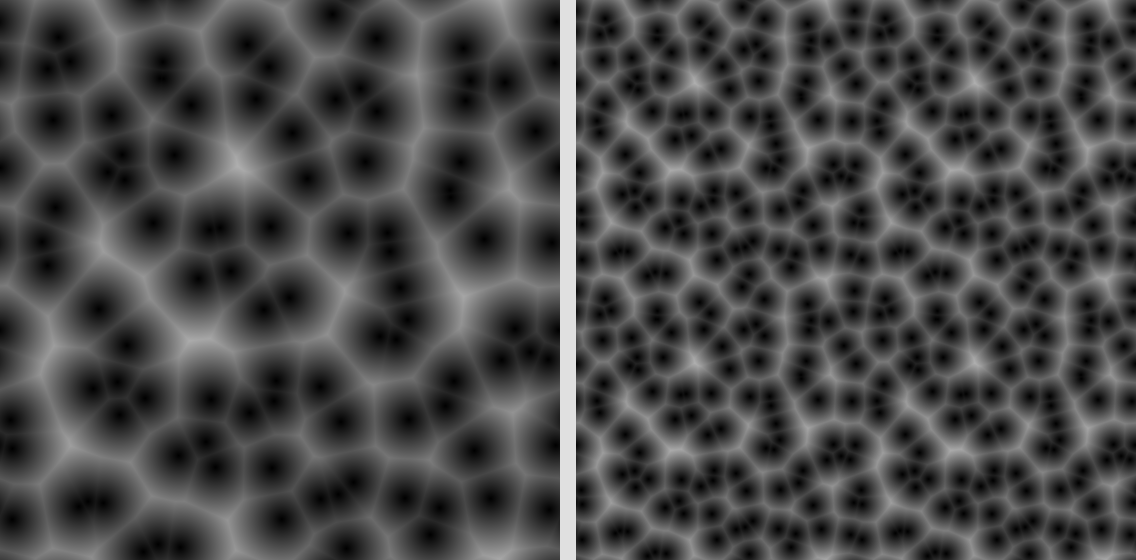
Left, the tile; right, the same tile 2 across and 2 down.
A three.js fragment shader for this texture:

```glsl
#define CELLS 10.0        // grid cells per side, one point in each
#define JITTER 1.6        // 0 = regular grid, above 1 = points clump and leave gaps
#define BRIGHTNESS 0.6    // grey gained per cell of distance
#define SEED 41.0

varying vec2 vUv;

vec2 hash2(vec2 p) {
  vec3 q = fract(vec3(p.xyx) * vec3(0.1031, 0.1030, 0.0973));
  q += dot(q, q.yzx + 33.33);
  return fract((q.xx + q.yz) * q.zy);
}

// Distance to the nearest scattered point, wrapping at the canvas edges.
// Two rings of neighbours keep the wide gaps free of breaks.
float nearestPoint(vec2 p) {
  vec2 cell = floor(p);
  vec2 local = fract(p);
  float nearestSq = 8.0;
  for (int y = -2; y <= 2; y++) {
    for (int x = -2; x <= 2; x++) {
      vec2 offset = vec2(float(x), float(y));
      vec2 wrapped = mod(cell + offset, CELLS);
      vec2 scatter = 0.5 + JITTER * (hash2(wrapped * 17.3 + SEED) - 0.5);
      vec2 toPoint = offset + scatter - local;
      nearestSq = min(nearestSq, dot(toPoint, toPoint));
    }
  }
  return sqrt(nearestSq);
}

void main() {
  // Dark cores rise linearly to pale creases between the cells
  float grey = BRIGHTNESS * nearestPoint(vUv * CELLS);
  gl_FragColor = vec4(vec3(min(grey, 1.0)), 1.0);
}
```
